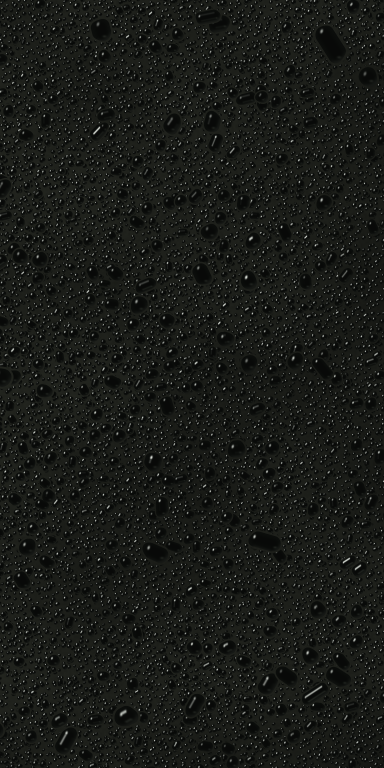
Reproduce this texture procedurally as a Shadertoy shader.

```glsl
// Water droplets of many sizes beaded on a dark, softly lit surface.
#define SURFACE vec3(0.118, 0.126, 0.106)
#define BODY vec3(0.042, 0.050, 0.042)
#define RIM vec3(0.12, 0.13, 0.115)
#define GLINT vec3(0.88, 0.90, 0.87)
#define GLINT_POS vec2(-0.30, 0.36)
#define HALO 0.22
#define CROWD_CENTER vec2(0.32, 0.95)
#define SAMPLES 2

// Four random values per cell, without sine
vec4 hash4(vec2 p) {
    vec4 q = fract(p.xyxy * vec4(0.1031, 0.1030, 0.0973, 0.1099));
    q += dot(q, q.wzxy + 33.33);
    return fract((q.xxyz + q.yzzw) * q.zywx);
}

mat2 rotation(float a) {
    float c = cos(a), s = sin(a);
    return mat2(c, s, -s, c);
}

float valueNoise(vec2 p) {
    vec2 i = floor(p), f = fract(p);
    f = f * f * (3.0 - 2.0 * f);
    float low = mix(hash4(i).x, hash4(i + vec2(1, 0)).x, f.x);
    float high = mix(hash4(i + vec2(0, 1)).x, hash4(i + vec2(1, 1)).x, f.x);
    return mix(low, high, f.y);
}

// Where the bigger drops gather
float crowding(vec2 p) {
    vec2 e = (p - CROWD_CENTER) * vec2(1.3, 1.25);
    return 0.45 + 0.75 * exp(-dot(e, e) * 1.5);
}

// Paints one layer of drops; radii and stretch are in fractions of a cell
void addDrops(inout vec3 col, vec3 ground, vec2 p, float cell, vec2 radii,
              float share, float stretch, float crowd, float seed) {
    mat2 turn = rotation(seed * 0.7 + 0.4);
    vec2 g = turn * p / cell, id = floor(g);
    float nearest = 9.0, size = 1.0, shine = 0.0;
    vec2 local = vec2(9.0);

    for (int y = -1; y <= 1; y++)
    for (int x = -1; x <= 1; x++) {
        vec2 key = id + vec2(x, y);
        vec4 place = hash4(key + seed * 41.0);
        vec2 offset = (g - key - 0.5 - 0.62 * (place.xy - 0.5)) * turn;
        float chance = share * mix(1.0, crowding(p - offset * cell), crowd);
        if (place.z > chance) continue;

        // A wobbly capsule, mostly round, sometimes elongated
        vec4 form = hash4(key + seed * 41.0 + 173.0);
        float radius = mix(radii.x, radii.y, form.x * form.x);
        mat2 lean = rotation(form.y * 6.2832);
        vec2 q = offset * lean;
        float reach = stretch * radius * form.z * form.z;
        q.x -= clamp(q.x, -reach, reach);
        vec2 u = lean * q / radius;
        float a = atan(u.y, u.x);
        float wobble = 1.0 + 0.08 * sin(2.0 * a + form.w * 20.0)
                           + 0.05 * sin(3.0 * a + form.y * 30.0);
        float d = length(u) - wobble;
        if (d < nearest) {
            nearest = d;
            local = u;
            size = radius * cell;
            shine = mix(0.35, 1.0, place.w);
        }
    }

    // Clear margin around the drop, then its dark body
    float soft = 0.0016 / size;
    float margin = 1.0 - smoothstep(HALO - soft * 0.5, HALO + soft * 0.5, nearest);
    float cover = 1.0 - smoothstep(-soft * 0.5, soft * 0.5, nearest);
    col = mix(col, ground, margin);
    float edge = smoothstep(0.35, 0.95, length(local));
    float side = smoothstep(0.1, 0.9, dot(local, vec2(0.5, -0.8)));
    vec3 drop = mix(BODY, RIM, edge * side * 0.55);
    drop = mix(drop, BODY * 0.6, 0.7 * (1.0 - edge));

    // Slanted window glint, broader on tiny drops
    vec2 h = (local - GLINT_POS) * rotation(-0.35);
    float broad = mix(0.25, 0.15, smoothstep(0.004, 0.014, size));
    h /= vec2(broad, broad * 1.55);
    float glint = exp(-pow(dot(h, h), 1.3));
    vec2 k = (local - vec2(0.28, -0.42)) / vec2(0.22, 0.14);
    drop += RIM * 0.7 * exp(-dot(k, k));
    drop = mix(drop, GLINT, glint * shine);
    col = mix(col, drop, cover);
}

vec3 scene(vec2 p) {
    float tone = 0.9 + 0.25 * valueNoise(p * 4.0) - 0.16 * p.x;
    tone += 0.12 * (valueNoise(p * 190.0) - 0.5);
    vec3 ground = SURFACE * tone;
    vec3 col = ground;
    addDrops(col, ground, p, 0.0145, vec2(0.28, 0.46), 0.96, 0.2, 0.0, 1.0);
    addDrops(col, ground, p, 0.0240, vec2(0.24, 0.38), 0.55, 0.4, 0.5, 2.0);
    addDrops(col, ground, p, 0.0430, vec2(0.20, 0.36), 0.52, 0.7, 1.0, 3.0);
    addDrops(col, ground, p, 0.1050, vec2(0.13, 0.21), 0.30, 0.8, 0.6, 4.0);
    addDrops(col, ground, p, 0.2100, vec2(0.07, 0.12), 0.34, 1.7, 0.0, 5.0);
    return col;
}

void mainImage(out vec4 fragColor, in vec2 fragCoord) {
    vec3 sum = vec3(0.0);
    for (int j = 0; j < SAMPLES; j++)
    for (int i = 0; i < SAMPLES; i++) {
        vec2 shift = (vec2(i, j) + 0.5) / float(SAMPLES) - 0.5;
        sum += scene((fragCoord + shift) / iResolution.x);
    }
    fragColor = vec4(sum / float(SAMPLES * SAMPLES), 1.0);
}
```
